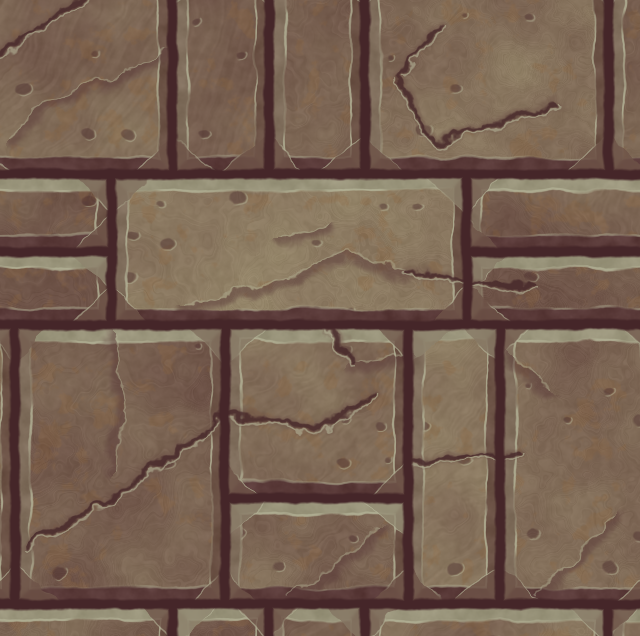
Give the GLSL for this texture, as a WebGL 2 fragment shader.

```glsl
#version 300 es
precision highp float;
uniform vec2 u_resolution;
out vec4 outColor;

// Layout: one tile spans the canvas, y runs downward
const vec2 TILE = vec2(768, 760);
const vec4 ROWS = vec4(-38, 208, 388, 722);
const vec4 SEAMS[3] = vec4[3](vec4(207, 323, 438, 730), vec4(134, 134, 560, 560), vec4(18, 270, 490, 600));
const vec4 TONES[3] = vec4[3](vec4(0.12, 0.18, 0.52, 0.42), vec4(0.8, 0.8, 0.2, 0.2), vec4(0.26, 0.56, 0.68, 0.42));
const vec2 SPLITS[3] = vec2[3](vec2(-1, 0), vec2(3, 301), vec2(1, 595)); // column, height
const float GAP = 5.5;
const vec4 BEVEL = vec4(13, 11, 14, 14); // left, right, top, bottom
const float PIT_CELL = 44.0;

// Colours
const vec3 MORTAR = vec3(0.27, 0.15, 0.16);
const vec3 BROWN = vec3(0.43, 0.325, 0.28);
const vec3 TAN = vec3(0.58, 0.52, 0.41);
const vec3 OCHRE = vec3(0.55, 0.40, 0.25);
const vec3 RIM = vec3(0.71, 0.71, 0.60);
const vec3 LEFT = vec3(0.50, 0.43, 0.36);
const vec3 RIGHT = vec3(0.42, 0.32, 0.27);
const vec3 TOP = vec3(0.60, 0.58, 0.48);
const vec3 BOTTOM = vec3(0.35, 0.225, 0.22);

// Fracture segments: start, end
const vec4 CRACKS[12] = vec4[12](
  vec4(30, 655, 150, 585), vec4(150, 585, 272, 495), vec4(272, 495, 375, 514), vec4(375, 514, 448, 472),
  vec4(497, 552, 618, 540), vec4(0, 72, 62, 25), vec4(62, 25, 100, -5), vec4(490, 328, 640, 342),
  vec4(475, 92, 528, 35), vec4(475, 92, 518, 172), vec4(518, 172, 670, 126), vec4(395, 392, 425, 438));
const vec4 LEDGES[12] = vec4[12](
  vec4(225, 362, 360, 328), vec4(360, 328, 420, 298), vec4(420, 298, 490, 328), vec4(15, 165, 50, 125),
  vec4(50, 125, 195, 65), vec4(350, 715, 455, 632), vec4(650, 712, 735, 618), vec4(425, 438, 488, 425),
  vec4(135, 405, 150, 480), vec4(150, 480, 135, 560), vec4(620, 430, 665, 465), vec4(340, 285, 390, 270));

float hash(vec2 p) {
  vec3 q = fract(p.xyx * 0.1031);
  q += dot(q, q.yzx + 33.33);
  return fract((q.x + q.y) * q.z);
}

float noise(vec2 p) {
  vec2 i = floor(p), f = fract(p);
  f *= f * (3.0 - 2.0 * f);
  return mix(mix(hash(i), hash(i + vec2(1, 0)), f.x),
             mix(hash(i + vec2(0, 1)), hash(i + 1.0), f.x), f.y);
}

float fbm(vec2 p) {
  float sum = 0.0, amp = 0.53;
  for (int i = 0; i < 4; i++, amp *= 0.5) {
    sum += amp * noise(p);
    p = mat2(1.6, 1.2, -1.2, 1.6) * p + 7.3;
  }
  return sum;
}

// Distance to the nearest segment, positive below it
float fracture(vec2 p, vec4 segments[12]) {
  float best = 1e4;
  for (int i = 0; i < 12; i++) {
    vec2 a = p - segments[i].xy, b = segments[i].zw - segments[i].xy;
    float d = length(a - b * clamp(dot(a, b) / dot(b, b), 0.0, 1.0));
    if (d < abs(best)) best = b.x * a.y < b.y * a.x ? -d : d;
  }
  return best;
}

float line(float d, float halfWidth, float soft) {
  return 1.0 - smoothstep(halfWidth - soft, halfWidth + soft, abs(d));
}

float least(vec4 v) { return min(min(v.x, v.y), min(v.z, v.w)); }

// Distances to the left, right, top and bottom of the stone
vec4 stoneEdges(vec2 p, out float tone, out vec2 id) {
  if (p.y > ROWS.w) p.y -= TILE.y;
  int row = p.y < ROWS.y ? 0 : p.y < ROWS.z ? 1 : 2;
  vec4 s = SEAMS[row];
  if (p.x < s.x) p.x += TILE.x;
  int col = p.x < s.y ? 0 : p.x < s.z ? 1 : p.x < s.w ? 2 : 3;
  float right = col < 3 ? s[col + 1] : s.x + TILE.x;
  float top = ROWS[row], bottom = ROWS[row + 1];
  tone = TONES[row][col];
  id = vec2(col, row * 2);
  vec2 split = SPLITS[row];
  if (float(col) == split.x) {
    if (p.y < split.y) bottom = split.y;
    else { top = split.y; id.y++; tone -= 0.1; }
  }
  return vec4(p.x - s[col], right - p.x, p.y - top, bottom - p.y);
}

void main() {
  vec2 p = vec2(gl_FragCoord.x, u_resolution.y - gl_FragCoord.y) / u_resolution * TILE;
  float soft = 0.75 * TILE.x / u_resolution.x;
  vec2 warp = vec2(fbm(p * 0.045), fbm(p * 0.045 + 40.0)) - 0.5;
  float tone;
  vec2 id;
  vec4 raw = stoneEdges(p + warp * 5.0, tone, id);
  vec4 e = raw - GAP;

  // Mottled face with brush strokes
  float mottle = fbm(p * 0.013 + id * 5.0);
  float turn = hash(id + 3.0) * 3.0 + mottle;
  vec2 along = vec2(cos(turn), sin(turn));
  float strokes = noise(vec2(dot(p, along) * 0.025, dot(p, vec2(-along.y, along.x)) * 0.3));
  vec3 color = mix(BROWN, TAN, clamp(tone + (mottle - 0.5) * 0.9, 0.0, 1.0));
  color = mix(color, OCHRE, 0.3 * smoothstep(0.58, 0.72, fbm(p * 0.05 + 60.0)));
  color += 0.035 * (strokes - 0.5) + 0.05 * (fbm(p * 0.12) - 0.5);

  // Scattered pits
  vec2 cell = floor(p / PIT_CELL);
  vec2 pit = p - (cell + 0.35 + 0.3 * vec2(hash(cell), hash(cell + 9.0))) * PIT_CELL + warp * 8.0;
  float radius = 3.0 + 6.0 * hash(cell + 17.0);
  float pitEdge = length(pit * vec2(0.85, 1.15)) - radius;
  float hasPit = step(0.82, hash(cell + 31.0));
  color = mix(color, MORTAR, 0.4 * hasPit * (1.0 - smoothstep(-2.0, soft, pitEdge)));
  color = mix(color, RIM, 0.45 * hasPit * line(pitEdge - 1.0, 0.8, soft) * smoothstep(0.0, radius, pit.x + pit.y));

  // Mitred bevels with a broken bright rim
  vec4 slope = e / (BEVEL * (0.8 + 0.4 * noise(p * 0.03)));
  float nearest = least(slope);
  vec4 w = exp2(-12.0 * (slope - nearest));
  w /= dot(w, vec4(1));
  vec3 bevel = LEFT * w.x + RIGHT * w.y + TOP * w.z + BOTTOM * w.w + 0.12 * (fbm(p * 0.06) - 0.5);
  float wear = smoothstep(0.25, 0.7, noise(p * 0.04 + 11.0));
  color = mix(bevel, color, smoothstep(0.9, 1.1, nearest));
  color = mix(color, RIM, line((nearest - 1.0) * 13.0, 1.3, soft) * (0.2 + 0.6 * wear) * (1.0 - 0.4 * w.w));

  // Chipped corners
  vec2 corner = vec2(raw.x < raw.y, raw.z < raw.w);
  float chance = hash(id * 7.0 + corner * 3.0 + 2.0);
  vec2 inset = min(raw.xz, raw.yw);
  float chip = inset.x + inset.y * (0.8 + 0.5 * chance) - 36.0 - 26.0 * chance + warp.x * 14.0;
  color = mix(color, mix(BROWN, TOP, chance * corner.y), 0.8 * (1.0 - smoothstep(-soft, soft, chip)));
  color = mix(color, RIM, 0.6 * line(chip, 1.1, soft) * wear);

  // Ledges and cracks
  vec2 rough = p + warp * 22.0;
  float ledge = fracture(rough, LEDGES);
  color = mix(color, BOTTOM, 0.5 * smoothstep(-soft, soft, ledge) * (1.0 - smoothstep(3.0, 17.0, ledge)));
  color = mix(color, RIM, 0.4 * line(ledge + 1.2, 1.0, soft));
  float crack = fracture(rough, CRACKS);
  float width = 1.5 + 4.0 * noise(p * 0.035 + 5.0);
  color = mix(color, BROWN, 0.5 * line(crack, width + 3.0, 4.0));
  color = mix(color, RIM, 0.6 * line(crack - width - 1.0, 1.1, soft));
  color = mix(color, MORTAR, 0.8 * line(crack, width * 0.7, soft + 0.7));

  // Mortar joints
  outColor = vec4(mix(MORTAR, color, smoothstep(-1.5, 2.5, least(e))), 1);
}
```
